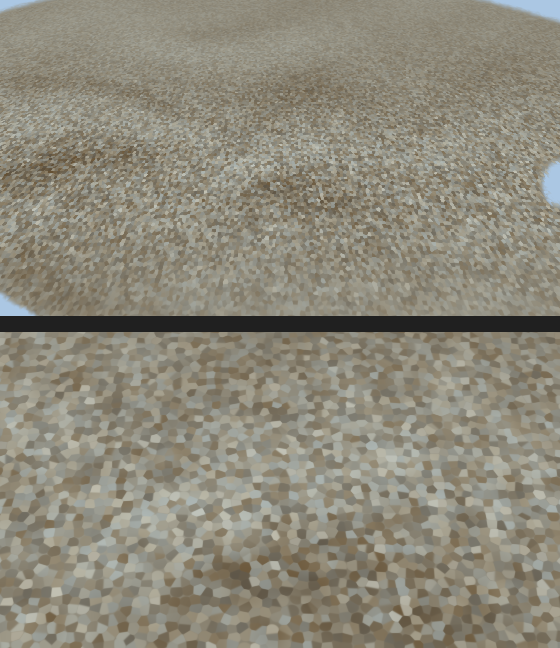
Top, the full canvas; bottom, a detail of the centre.
A Shadertoy shader for this texture:

```glsl
#define GRAIN_DENSITY vec2(125.0, 185.0)
#define HORIZON 1.7
#define FOCUS_HEIGHT 0.43
#define GRAIN_CONTRAST 0.78
#define DUNE_CONTRAST 0.24
#define BASE_TONE 0.59
#define SAND_DARK vec3(0.40, 0.345, 0.26)
#define SAND_LIGHT vec3(0.68, 0.69, 0.65)
#define GLINT_COLOR vec3(0.80, 0.80, 0.75)
#define TABLE_COLOR vec3(0.67, 0.78, 0.89)

vec3 hash3(vec2 cell) {
    vec3 h = fract(cell.xyx * vec3(0.1031, 0.1030, 0.0973));
    h += dot(h, h.yxz + 33.33);
    return fract((h.xxy + h.yzz) * h.zyx);
}

// Soft cellular noise: x tone, y warmth, z glint; low sharpness blurs cells
vec3 grains(vec2 p, float sharpness) {
    vec2 cell = floor(p), f = fract(p);
    vec3 sum = vec3(0.0);
    float total = 0.0001;
    for (int j = -1; j <= 1; j++)
    for (int i = -1; i <= 1; i++) {
        vec2 offset = vec2(i, j);
        vec3 h = hash3(cell + offset);
        vec2 d = offset + 0.15 + 0.7 * h.xy - f;
        float weight = exp(-sharpness * dot(d, d));
        vec3 look = hash3(cell + offset + 71.0);
        sum += weight * vec3(look.xy - 0.5, smoothstep(0.93, 0.97, look.z));
        total += weight;
    }
    return sum / total;
}

// Soft tilted patch of light or shade
float patchAt(vec2 p, vec2 center, vec2 radii, float slope) {
    vec2 d = p - center;
    d.y -= slope * d.x;
    d /= radii;
    return exp(-dot(d, d));
}

// Broad light and shade over the dunes
float duneLight(vec2 p) {
    vec2 w = p + 0.025 * sin(p.yx * vec2(17.0, 9.0) + vec2(0.4, 1.7));
    float light = 0.18 * sin(w.x * 5.0 + w.y * 13.0) * sin(w.y * 11.0 - w.x * 3.0);
    light += 0.10 * sin(w.x * 13.0 - w.y * 23.0 + 2.0);
    light += 0.7 * patchAt(w, vec2(0.85, 0.49), vec2(0.32, 0.06), 0.08);
    light += 0.5 * patchAt(w, vec2(0.25, 0.61), vec2(0.35, 0.07), -0.1);
    light += 0.5 * patchAt(w, vec2(0.70, 0.87), vec2(0.60, 0.09), -0.1);
    light -= 1.1 * patchAt(w, vec2(0.18, 0.47), vec2(0.40, 0.06), 0.08);
    light -= 0.9 * patchAt(w, vec2(0.92, 0.36), vec2(0.30, 0.08), -0.1);
    light -= 0.8 * patchAt(w, vec2(0.95, 0.70), vec2(0.32, 0.08), -0.1);
    light -= 0.8 * patchAt(w, vec2(1.50, 0.78), vec2(0.35, 0.08), -0.15);
    light -= 0.8 * patchAt(w, vec2(0.66, 0.91), vec2(0.17, 0.04), 0.1);
    light -= 0.8 * patchAt(w, vec2(0.35, 0.70), vec2(0.35, 0.03), -0.22);
    light -= 0.9 * patchAt(w, vec2(0.12, 0.12), vec2(0.32, 0.10), -0.35);
    return light;
}

// Distance inside the pile; negative where the table shows
float pileEdge(vec2 p, float aspect) {
    float u = p.x / aspect;
    float top = 1.084 - 0.55 * (u - 0.47) * (u - 0.47) - p.y;
    float nearCorner = dot(p, vec2(0.54, 0.84)) - 0.062;
    float bay = length(p - vec2(aspect + 0.02, 0.42)) - 0.075;
    return min(top, min(nearCorner, bay));
}

void mainImage(out vec4 fragColor, in vec2 fragCoord) {
    vec2 p = fragCoord / iResolution.y;
    float aspect = iResolution.x / iResolution.y;

    // Perspective ground plane and depth of field
    float depth = HORIZON - p.y;
    vec2 ground = vec2((p.x - 0.5 * aspect) / depth, 1.0 / depth) * GRAIN_DENSITY;
    float away = p.y - FOCUS_HEIGHT;
    float focus = exp(-away * away * (away > 0.0 ? 9.0 : 6.0));
    vec3 grain = grains(ground + 200.0, mix(3.0, 18.0, focus));
    vec3 clump = grains(ground * 0.37 + 90.0, 4.0);

    // Sand tone from dunes, grains and clumps
    float fade = mix(0.2, 1.0, focus);
    float tone = BASE_TONE + DUNE_CONTRAST * duneLight(p);
    tone += fade * (GRAIN_CONTRAST * grain.x + 0.22 * clump.x);
    vec3 color = mix(SAND_DARK, SAND_LIGHT, clamp(tone, -0.25, 1.2));
    color += fade * grain.y * vec3(0.05, 0.0, -0.06);
    color = mix(color, GLINT_COLOR, 0.6 * focus * grain.z);

    // Pale table beyond the ragged rim
    float rim = pileEdge(p, aspect) + 0.018 * fade * (grain.x + clump.x);
    color = mix(TABLE_COLOR, color, smoothstep(-0.012, 0.012, rim));
    fragColor = vec4(color, 1.0);
}
```
